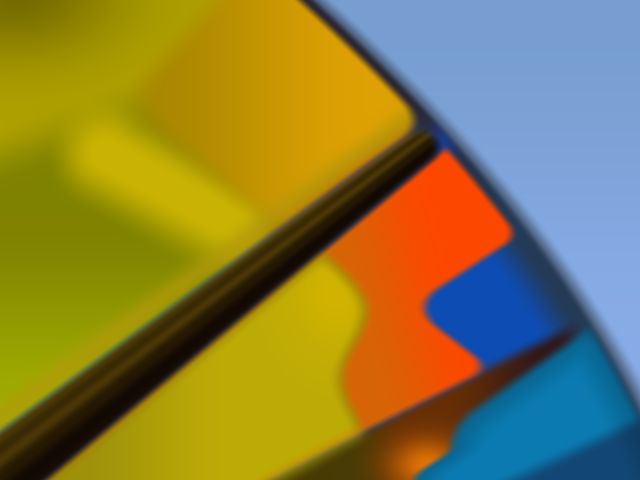
A Shadertoy shader for this background:

```glsl
// Soft abstract of glossy coloured panels under a curved rim and a pale sky.
// Panels are smooth intersections of half planes, painted back to front
// with blurred edges; gradients and soft glows tint each one.

#define SOFT 0.010          // usual edge blur
#define RIM_GAP 0.021       // gap between panels and the rim
#define SKY vec3(0.47, 0.62, 0.82)
#define BLUE vec3(0.05, 0.30, 0.70)
#define TEAL vec3(0.04, 0.48, 0.69)
#define ORANGE vec3(0.99, 0.28, 0.00)
#define YELLOW vec3(0.74, 0.67, 0.02)
#define OCHRE vec3(0.66, 0.53, 0.00)
#define OLIVE vec3(0.50, 0.51, 0.00)

// Signed distance to the line a-b, positive on its left
float side(vec2 p, vec2 a, vec2 b) {
    vec2 d = normalize(b - a);
    return dot(p - a, vec2(-d.y, d.x));
}

// Maximum with a rounded corner of size k
float smax(float a, float b, float k) {
    float h = max(k - abs(a - b), 0.0) / k;
    return max(a, b) + h * h * k * 0.25;
}

float cover(float d, float blur) { return 1.0 - smoothstep(-blur, blur, d); }

float glow(vec2 p, vec2 centre, vec2 size) {
    vec2 q = (p - centre) / size;
    return exp(-dot(q, q));
}

float capsule(vec2 p, vec2 a, vec2 b) {
    vec2 d = b - a;
    return length(p - a - d * clamp(dot(p - a, d) / dot(d, d), 0.0, 1.0));
}

// Distance to the curved rim, positive in the sky
float rimDistance(vec2 p) {
    float x = 1.333 - 0.624 * (p.y - 0.14) - 0.355 * (p.y - 0.14) * (p.y - 0.523);
    return (p.x - x) * 0.77;
}

vec3 upperPanel(vec2 p, float aboveBand) {
    vec3 c = mix(vec3(0.62, 0.67, 0.0), OLIVE, smoothstep(0.15, 0.55, p.y));
    // light upper left with a dim corner
    float light = side(p, vec2(0.0, 0.66), vec2(0.22, 0.74));
    c = mix(c, vec3(0.69, 0.63, 0.0), smoothstep(-0.05, 0.08, light));
    c = mix(c, vec3(0.42, 0.39, 0.0), 0.9 * glow(p, vec2(0.03, 1.02), vec2(0.22, 0.14)));
    // bright tongue, then the ochre block over it
    float tongue = capsule(p, vec2(0.22, 0.68), vec2(0.49, 0.53));
    c = mix(c, vec3(0.79, 0.70, 0.01), cover(tongue - 0.075, 0.055));
    float block = smax(side(p, vec2(0.26, 0.783), vec2(0.451, 1.0)),
                       -side(p, vec2(0.26, 0.783), vec2(0.52, 0.575)), 0.10);
    vec3 ochre = mix(OCHRE, vec3(0.87, 0.63, 0.01), smoothstep(0.3, 0.78, p.x));
    c = mix(c, ochre, cover(block, 0.035));
    // sheen and warm fringe along the band
    float sheen = exp(-pow((aboveBand - 0.025) / 0.025, 2.0));
    c = mix(c, vec3(0.70, 0.60, 0.04), 0.7 * sheen);
    float fringe = exp(-max(aboveBand, 0.0) / 0.012) * smoothstep(0.4, 0.75, p.x);
    return mix(c, vec3(0.62, 0.27, 0.02), 0.7 * fringe);
}

void mainImage(out vec4 fragColor, in vec2 fragCoord) {
    vec2 p = fragCoord / iResolution.xy * vec2(4.0 / 3.0, 1.0);
    float rim = rimDistance(p);
    float aboveBand = side(p, vec2(0.0, 0.101), vec2(0.868, 0.731));
    float aboveBase = side(p, vec2(0.104, 0.007), vec2(0.903, 0.670));

    // blue field, darkening into the rim
    vec3 rimColor = mix(vec3(0.14, 0.23, 0.34), vec3(0.17, 0.15, 0.20), smoothstep(0.5, 0.85, p.y));
    vec3 col = mix(BLUE, rimColor, smoothstep(-0.10, -0.015, rim));
    col = mix(col, vec3(0.09, 0.24, 0.62), 0.9 * glow(p, vec2(0.92, 0.69), vec2(0.03, 0.05)));

    // brown streak with an orange pool at its foot
    float aboveStreak = side(p, vec2(0.851, 0.149), vec2(1.198, 0.323));
    vec3 brown = mix(vec3(0.28, 0.23, 0.02), vec3(0.40, 0.18, 0.02), smoothstep(0.72, 0.86, p.x));
    brown = mix(brown, vec3(0.19, 0.09, 0.10), smoothstep(0.92, 1.15, p.x));
    brown = mix(brown, vec3(0.88, 0.45, 0.02), glow(p, vec2(0.89, 0.03), vec2(0.075, 0.055)));
    col = mix(col, brown, cover(smax(aboveStreak, p.x - 1.20, 0.04), 0.018));

    // teal panel with a navy lower corner
    float tealLeft = 0.938 - 0.075 * (1.0 - smoothstep(0.0, 0.07, p.y));
    float teal = smax(side(p, vec2(0.9375, 0.110), vec2(1.215, 0.306)), tealLeft - p.x, 0.05);
    teal = smax(teal, rim + 0.006, 0.02);
    float navy = side(p, vec2(1.10, 0.015), vec2(1.333, 0.125));
    vec3 tealColor = mix(TEAL, vec3(0.07, 0.28, 0.46), cover(navy, 0.02));
    tealColor *= 0.82 + 0.18 * smoothstep(0.0, 0.07, -teal);
    col = mix(col, tealColor, cover(teal, 0.015));

    // orange panel, notched by a rounded blue wedge
    float wedge = smax(side(p, vec2(0.889, 0.384), vec2(1.073, 0.505)),
                       -side(p, vec2(0.877, 0.344), vec2(1.016, 0.236)), 0.07);
    float orange = smax(smax(rim + RIM_GAP, -wedge, 0.035), aboveBase, 0.015);
    orange = smax(orange, -aboveStreak, 0.04);
    vec3 orangeColor = mix(vec3(0.84, 0.39, 0.02), ORANGE, smoothstep(0.72, 0.95, p.x + 0.25 * (p.y - 0.4)));
    col = mix(col, orangeColor, cover(orange, SOFT));

    // lower yellow panel with a wavy right edge
    float wave = p.x - 0.742 - 0.025 * cos((p.y - 0.358) * 21.2);
    float lower = smax(wave * 0.9, side(p, vec2(0.66, 0.485), vec2(0.764, 0.41)), 0.05);
    lower = smax(lower, aboveBase, 0.02);
    float fold = -side(p, vec2(0.573, 0.0), vec2(0.851, 0.153));
    vec3 lowerColor = mix(vec3(0.62, 0.57, 0.04), YELLOW, smoothstep(0.15, 0.5, p.x));
    lowerColor = mix(lowerColor, vec3(0.82, 0.70, 0.0), glow(p, vec2(0.70, 0.39), vec2(0.09, 0.12)));
    lowerColor = mix(lowerColor, vec3(0.62, 0.50, 0.03), 0.7 * smoothstep(-0.03, 0.0, lower));
    col = mix(col, lowerColor, cover(lower, 0.014) * cover(fold, 0.030));

    // dark band, streaked along its length
    float across = -aboveBand / max(aboveBase - aboveBand, 0.01);
    vec3 bandColor = mix(vec3(0.26, 0.19, 0.02), vec3(0.08, 0.04, 0.01), smoothstep(0.3, 0.75, across));
    bandColor *= 1.0 + 0.15 * sin(across * 22.0);
    float band = smax(smax(aboveBand, -aboveBase, 0.02), rim + 0.025, 0.04);
    col = mix(col, bandColor, cover(band, 0.012));

    // upper panel, then the sky beyond the rim
    float upper = smax(-aboveBand, rim + RIM_GAP, 0.06);
    col = mix(col, upperPanel(p, aboveBand), cover(upper, 0.012));
    vec3 sky = mix(SKY, vec3(0.53, 0.67, 0.90), smoothstep(0.95, 0.3, p.y));
    sky = mix(vec3(0.26, 0.33, 0.43), sky, smoothstep(-0.005, 0.035, rim));
    col = mix(col, sky, smoothstep(-0.008, 0.008, rim));
    fragColor = vec4(col, 1.0);
}
```
